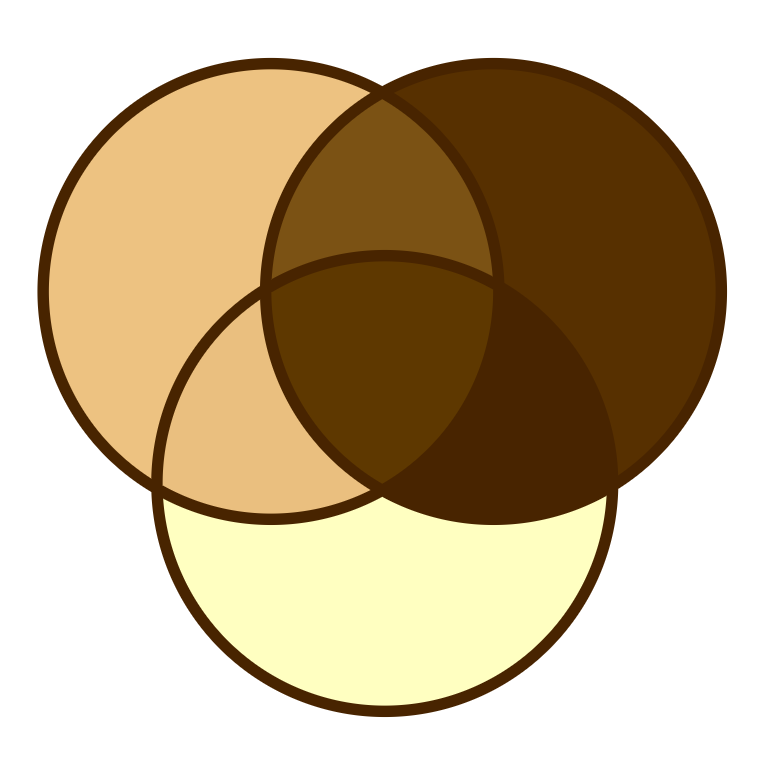
Give the GLSL for this background, as a Shadertoy shader.

```glsl
// Three overlapping outlined discs in coffee tones on a white ground.
// Each disc is a circle distance function; every overlap region gets its own
// flat colour by mixing on disc coverage, then the rings are drawn on top.

// Lengths are in canvas heights, measured from the canvas centre.
const vec2 LEFT_CENTRE = vec2(-0.1483, 0.1175);
const vec2 RIGHT_CENTRE = vec2(0.1437, 0.1175);
const vec2 LOWER_CENTRE = vec2(0.0010, -0.1345);
const float RADIUS = 0.2990;
const float RING_HALF_WIDTH = 0.0075;

const vec3 PAPER = vec3(1.0);
const vec3 TAN = vec3(0.930, 0.761, 0.506);
const vec3 TAN_CREAM = vec3(0.918, 0.749, 0.498);
const vec3 CREAM = vec3(1.0, 1.0, 0.757);
const vec3 COFFEE = vec3(0.341, 0.188, 0.0);
const vec3 COFFEE_TAN = vec3(0.482, 0.322, 0.078);
const vec3 COFFEE_CREAM = vec3(0.282, 0.141, 0.0);
const vec3 ALL_THREE = vec3(0.369, 0.220, 0.0);
const vec3 RING = vec3(0.282, 0.141, 0.0);

// Signed distance to the middle of a disc's ring.
float circle(vec2 p, vec2 centre) {
    return length(p - centre) - RADIUS;
}

// Antialiased coverage: 1 inside, 0 outside.
float coverage(float dist, float pixel) {
    return clamp(0.5 - dist / pixel, 0.0, 1.0);
}

void mainImage(out vec4 fragColor, in vec2 fragCoord) {
    float pixel = 1.0 / iResolution.y;
    vec2 p = (fragCoord - 0.5 * iResolution.xy) * pixel;

    float leftDist = circle(p, LEFT_CENTRE);
    float rightDist = circle(p, RIGHT_CENTRE);
    float lowerDist = circle(p, LOWER_CENTRE);

    float inLeft = coverage(leftDist, pixel);
    float inRight = coverage(rightDist, pixel);
    float inLower = coverage(lowerDist, pixel);

    // Fill: choose by the lower disc, then the left, then the right
    vec3 outsideRight = mix(mix(PAPER, CREAM, inLower),
                            mix(TAN, TAN_CREAM, inLower), inLeft);
    vec3 insideRight = mix(mix(COFFEE, COFFEE_CREAM, inLower),
                           mix(COFFEE_TAN, ALL_THREE, inLower), inLeft);
    vec3 color = mix(outsideRight, insideRight, inRight);

    // Rings: the nearest outline wins
    float ringDist = min(abs(leftDist), min(abs(rightDist), abs(lowerDist)));
    color = mix(color, RING, coverage(ringDist - RING_HALF_WIDTH, pixel));

    fragColor = vec4(color, 1.0);
}
```
